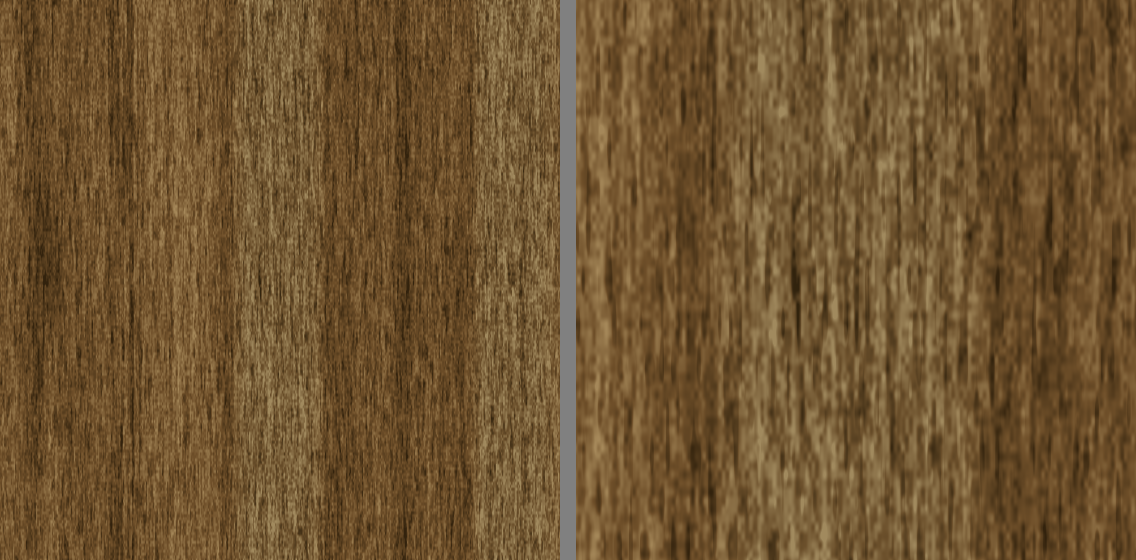
Left, the full canvas; right, a detail of the centre.
This texture is drawn by a WebGL 2 fragment shader. Its source:

```glsl
#version 300 es
precision highp float;

uniform vec2 u_resolution;
out vec4 fragColor;

float hash(ivec2 cell) {
  uvec2 q = uvec2(cell + 4096) * uvec2(1597u, 3571u);
  uint n = (q.x ^ (q.y << 7)) * 747796u + 28913u;
  n = ((n >> 15) ^ n) * 277803u;
  n = ((n >> 13) ^ n) * 91283u;
  return float((n >> 8) & 65535u) / 65535.0;
}

float noise(vec2 p) {
  ivec2 i = ivec2(floor(p));
  vec2 f = smoothstep(0.0, 1.0, fract(p));
  float low = mix(hash(i), hash(i + ivec2(1, 0)), f.x);
  float high = mix(hash(i + ivec2(0, 1)), hash(i + ivec2(1, 1)), f.x);
  return mix(low, high, f.y);
}

float bump(float x, float center, float width) {
  float d = (x - center) / width;
  return exp(-d * d);
}

float plateau(float x, float a, float b, float c, float d) {
  return smoothstep(a, b, x) - smoothstep(c, d, x);
}

// Pale zones of the board, 0 to 1
float paleness(float x) {
  return plateau(x, 0.40, 0.45, 0.54, 0.60) + plateau(x, 0.83, 0.87, 0.95, 1.03);
}

// Broad vertical bands with soft, drifting borders
float bands(vec2 p) {
  float x = p.x + 0.008 * (noise(p * vec2(5.0, 4.0)) - 0.5);
  float tone = 0.43 + 0.18 * paleness(x);
  tone += 0.11 * plateau(p.x, 0.212, 0.217, 0.36, 0.41);
  tone -= 0.07 * plateau(x, 0.56, 0.60, 0.82, 0.86);
  tone -= 0.13 * bump(x, 0.600, 0.025) + 0.22 * bump(x, 0.725, 0.018);
  tone -= 0.11 * bump(x, 0.832, 0.022) + 0.11 * bump(x, 0.405, 0.014);

  // Dark heart streak, widest near mid height
  float swell = bump(p.y, 0.52, 0.22);
  tone -= (0.22 + 0.18 * swell) * bump(x, 0.053 + 0.022 * swell, 0.020 + 0.016 * swell);

  // Shadow gathering against the hard seam
  float seam = 1.0 - smoothstep(0.211, 0.215, p.x);
  float ends = smoothstep(0.1, 0.4, abs(p.y - 0.45));
  tone -= (0.14 + 0.22 * ends) * seam * exp(-max(0.213 - p.x, 0.0) / 0.014);
  return tone;
}

// Fine fibres, pores and flecks
float grain(vec2 p, float pale) {
  vec2 q = p + vec2(0.002 * (noise(p * vec2(8.0, 5.0)) - 0.5), 0.0);
  float g = 0.22 * (noise(q * vec2(90.0, 0.8)) - 0.5);
  g += 0.34 * (noise(q * vec2(210.0, 4.0) + 31.0) - 0.5);
  g += 0.62 * (noise(q * vec2(370.0, 32.0) + 57.0) - 0.5);
  g += 0.62 * (noise(q * vec2(430.0, 190.0) + 83.0) - 0.5);
  float pore = smoothstep(0.62, 0.86, noise(q * vec2(320.0, 38.0) + 140.0));
  float fleck = smoothstep(0.68, 0.92, noise(q * vec2(310.0, 60.0) + 190.0));
  g *= 0.85 + 0.20 * pale;
  return g - 0.38 * pore + (0.17 + 0.16 * pale) * fleck + 0.05;
}

// Bundle of long dark lines beside the seam
float seamLines(vec2 p) {
  float line = smoothstep(0.50, 0.75, noise(p * vec2(240.0, 2.5) + 7.0));
  return line * plateau(p.x, 0.209, 0.215, 0.23, 0.29);
}

vec3 woodColor(float tone) {
  vec3 dark = mix(vec3(0.31, 0.22, 0.11), vec3(0.43, 0.31, 0.17), min(tone / 0.42, 1.0));
  return mix(dark, vec3(0.60, 0.49, 0.33), clamp((tone - 0.42) / 0.58, 0.0, 1.25));
}

void main() {
  vec2 p = gl_FragCoord.xy / u_resolution;
  float pale = paleness(p.x);
  float tone = bands(p) + grain(p, pale) - 0.42 * seamLines(p);

  // Faint clouding across the board
  tone += 0.09 * (noise(p * vec2(9.0, 5.0) + 20.0) - 0.5);

  vec3 color = woodColor(max(tone, -0.4));
  color *= mix(vec3(1.01, 1.0, 0.95), vec3(0.98, 1.01, 1.0), pale);
  fragColor = vec4(color, 1.0);
}
```
